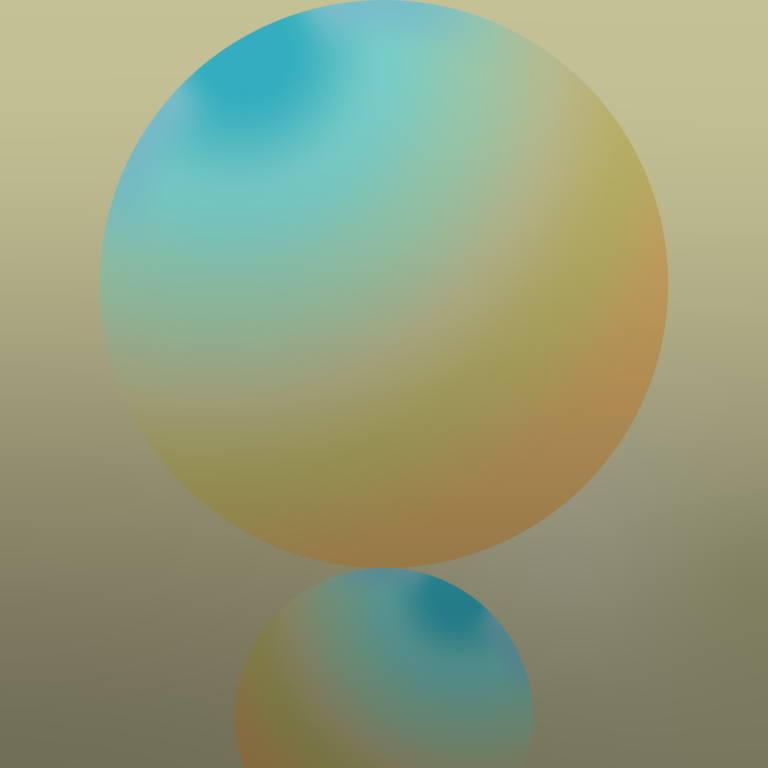
This background is drawn by a three.js fragment shader. Its source:

```glsl
// Two softly graded spheres stacked on a dusky khaki backdrop.
varying vec2 vUv;

// Layout, in canvas units
const vec2 BIG_CENTER = vec2(0.5, 0.630);
const float BIG_RADIUS = 0.370;
const vec2 SMALL_CENTER = vec2(0.5, 0.0664);
const float SMALL_RADIUS = 0.194;
const float EDGE = 0.0012;

// Sphere palette, from the cool spot outward
const vec3 TEAL = vec3(0.20, 0.68, 0.75);
const vec3 AQUA = vec3(0.47, 0.80, 0.78);
const vec3 SAGE = vec3(0.59, 0.78, 0.67);
const vec3 SAND = vec3(0.73, 0.72, 0.55);
const vec3 OLIVE = vec3(0.725, 0.69, 0.40);
const vec3 COPPER = vec3(0.80, 0.64, 0.38);
const vec3 RIM_BLUE = vec3(0.47, 0.74, 0.79);
const vec2 COOL_SPOT = vec2(-0.47, 0.82);
const float WARM_TILT = 0.12;

// Backdrop palette
const vec3 SKY = vec3(0.77, 0.755, 0.585);
const vec3 GROUND_LEFT = vec3(0.68, 0.665, 0.525);
const vec3 GROUND_RIGHT = vec3(0.73, 0.72, 0.56);
const vec3 GREY_GLOW = vec3(0.75, 0.745, 0.635);
const vec3 MOSS_GLOW = vec3(0.68, 0.685, 0.51);
const float DUSK = 0.64;

float glow(vec2 p, vec2 center, float spread) {
  vec2 d = (p - center) / spread;
  return exp(-dot(d, d));
}

float disc(vec2 p, vec2 center, float radius) {
  return 1.0 - smoothstep(-EDGE, EDGE, length(p - center) - radius);
}

vec3 backdrop(vec2 p) {
  vec3 ground = mix(GROUND_LEFT, GROUND_RIGHT, smoothstep(0.0, 1.0, p.x));
  vec3 color = mix(ground, SKY, smoothstep(0.0, 1.0, p.y));
  color = mix(color, GREY_GLOW, 0.85 * glow(p, vec2(0.74, 0.30), 0.20));
  return mix(color, MOSS_GLOW, 0.75 * glow(p, vec2(1.0, 0.24), 0.13));
}

// Colour of a unit sphere, graded by distance from its cool spot
vec3 sphereColor(vec2 p) {
  float spotDistance = length(p - COOL_SPOT);
  float d = spotDistance + WARM_TILT * p.x;
  vec3 color = mix(TEAL, AQUA, smoothstep(0.06, 0.48, d));
  color = mix(color, SAGE, smoothstep(0.45, 0.85, d));
  color = mix(color, SAND, smoothstep(0.75, 1.25, d));
  color = mix(color, OLIVE, smoothstep(1.10, 1.50, d));
  color = mix(color, COPPER, smoothstep(1.45, 1.85, d));

  // Pale blue haze along the rim on both sides of the spot
  float haze = smoothstep(0.80, 1.0, length(p));
  haze *= smoothstep(0.17, 0.34, spotDistance);
  haze *= 1.0 - smoothstep(0.50, 0.95, spotDistance);
  return mix(color, RIM_BLUE, haze);
}

void main() {
  vec3 color = backdrop(vUv);

  vec2 bigPoint = (vUv - BIG_CENTER) / BIG_RADIUS;
  color = mix(color, sphereColor(bigPoint), disc(vUv, BIG_CENTER, BIG_RADIUS));

  // The small sphere is lit from the mirrored side
  vec2 smallPoint = (vUv - SMALL_CENTER) / SMALL_RADIUS * vec2(-1.0, 1.0);
  color = mix(color, sphereColor(smallPoint), disc(vUv, SMALL_CENTER, SMALL_RADIUS));

  // Dusk darkens the whole scene toward the bottom
  color *= mix(DUSK, 1.0, smoothstep(-0.1, 0.95, vUv.y));
  gl_FragColor = vec4(color, 1.0);
}
```
